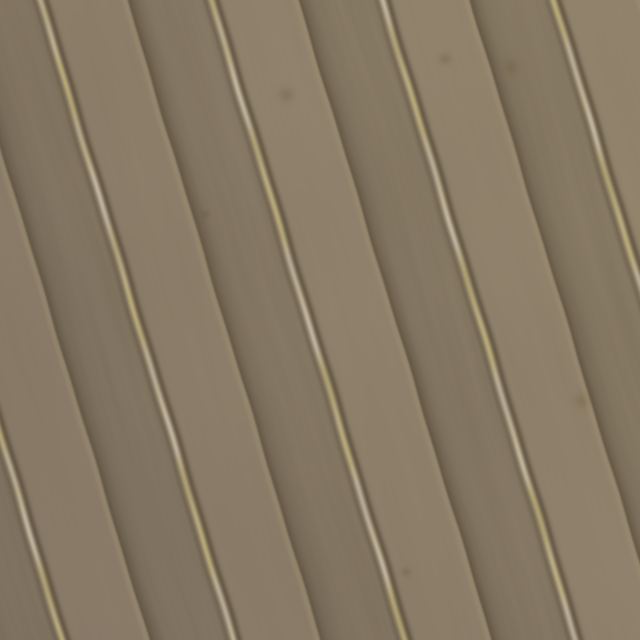
Write a WebGL 2 fragment shader that draws this texture.

```glsl
#version 300 es
precision highp float;
// Slanted taupe siding: raised and sunken slats, pale ridges, shadowed steps.
#define PERIOD 0.2676     // horizontal distance between ridges
#define FIRST_RIDGE 0.0625 // where the first ridge meets the top edge
#define SLANT 0.302       // horizontal drift per unit of descent
#define STEP_PHASE 0.511  // place of the step within a period
#define RIDGE_WIDTH 0.0046
#define SHADOW_LENGTH 0.013
#define GRAIN 0.011
#define WOBBLE 0.0007
#define SPOT_CELLS 4.0
#define SPOT_CHANCE 0.3

uniform vec2 u_resolution;
out vec4 outColor;

const vec3 RAISED = vec3(0.550, 0.495, 0.412);
const vec3 SUNKEN = vec3(0.512, 0.460, 0.382);
const vec3 SHADOW = vec3(0.335, 0.290, 0.220);
const vec3 EDGE   = vec3(0.620, 0.560, 0.445);
const vec3 PALE   = vec3(0.765, 0.715, 0.625);
const vec3 STRAW  = vec3(0.730, 0.670, 0.470);
const vec3 STAIN  = vec3(0.420, 0.340, 0.220);

float hash(vec2 p) {
  p = fract(p * vec2(0.1031, 0.1137));
  p += dot(p, p.yx + 33.33);
  return fract((p.x + p.y) * p.x * 91.7);
}

float bell(float x, float width) {
  return exp(-x * x / (width * width));
}

// Signed distance to the nearest repeat of a line at the given phase.
float lineDistance(float phase, float offset) {
  return (fract(phase - offset + 0.5) - 0.5) * PERIOD;
}

// Layered sines, stretched along the slats.
float streaks(vec2 p) {
  float sum = 0.0, gain = 0.5;
  vec2 freq = vec2(95.0, 4.0);
  for (int i = 0; i < 4; i++) {
    float k = float(i);
    sum += gain * sin(p.x * freq.x + 2.0 * sin(p.y * freq.y + k * 1.9) + k * 4.1)
                * (0.6 + 0.4 * sin(p.y * freq.y * 1.7 + p.x * 23.0 + k));
    freq *= vec2(1.83, 1.4);
    gain *= 0.72;
  }
  return sum;
}

// Sparse soft spots, one candidate per cell.
float spots(vec2 p) {
  vec2 cell = floor(p * SPOT_CELLS);
  vec2 center = 0.2 + 0.6 * vec2(hash(cell + 3.0), hash(cell + 17.0));
  float size = mix(0.025, 0.055, hash(cell + 29.0));
  float present = step(hash(cell + 41.0), SPOT_CHANCE);
  return present * bell(length(fract(p * SPOT_CELLS) - center), size);
}

void main() {
  vec2 uv = gl_FragCoord.xy / u_resolution;

  // Slanted coordinates: across the slats and along them.
  float across = uv.x - SLANT * (1.0 - uv.y);
  float along = uv.y - SLANT * uv.x;
  across += WOBBLE * (sin(along * 19.0) + 0.6 * sin(along * 43.0 + 1.0));
  float phase = (across - FIRST_RIDGE) / PERIOD;
  float ridge = lineDistance(phase, 0.0);
  float ledge = lineDistance(phase, STEP_PHASE);
  float ridgeId = floor(phase + 0.5);
  float slat = floor(phase) * 2.0 + step(STEP_PHASE, fract(phase));

  // Slat faces with grain and broad variation.
  float sunken = smoothstep(-0.003, 0.003, ledge) * smoothstep(-0.003, 0.003, -ridge);
  vec3 color = mix(RAISED, SUNKEN, sunken);
  float grain = streaks(vec2(across, along + 0.37 * slat));
  color += GRAIN * grain * mix(0.35, 1.0, sunken);
  color += 0.008 * (hash(vec2(slat + 20.0, 7.0)) - 0.5);
  color += 0.005 * sin(uv.x * 7.0 + 2.0 * sin(uv.y * 5.0)) * sin(uv.y * 8.0 + 1.0);

  // Light falls off to the lower left; the upper right turns warmer.
  float light = uv.x * 0.6 + uv.y * 0.4 - 0.5;
  color *= 1.0 + 0.08 * light;
  color += light * vec3(0.004, 0.008, -0.008);
  color = mix(color, STAIN, 0.3 * spots(uv));

  // Step: lit lip, then a shadow that fades over the sunken slat.
  color = mix(color, EDGE, 0.45 * bell(ledge + 0.0055, 0.0042));
  float shade = smoothstep(-0.003, 0.003, ledge) * exp(-max(ledge, 0.0) / SHADOW_LENGTH);
  color = mix(color, SHADOW, 0.78 * shade);

  // Ridge: dark flanks around a bright core of changing tint.
  color = mix(color, SHADOW, 0.32 * bell(ridge + 0.0095, 0.0045));
  color = mix(color, SHADOW, 0.68 * bell(ridge - 0.0090, 0.0055));
  float wear = sin(along * 17.0 + ridgeId * 4.6) + 0.6 * sin(along * 47.0 + ridgeId * 2.0);
  vec3 core = mix(PALE, STRAW, smoothstep(-1.0, 1.0, wear));
  core *= 0.97 + 0.03 * sin(along * 31.0 + ridgeId * 3.4);
  color = mix(color, core, 0.95 * bell(ridge, RIDGE_WIDTH));

  outColor = vec4(color, 1.0);
}
```
